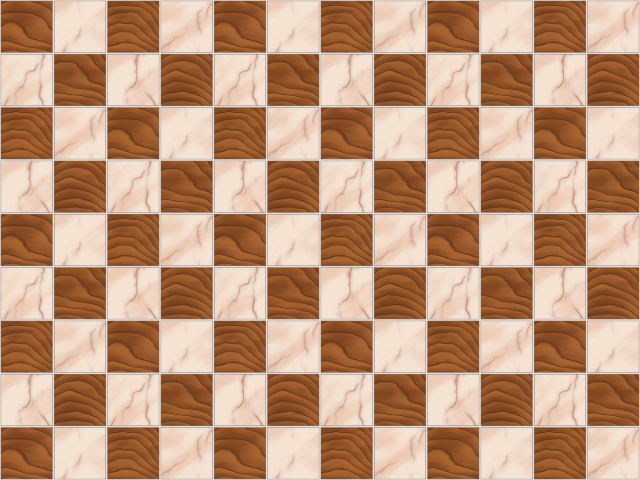
This pattern is drawn by a WebGL 1 fragment shader. Its source:

```glsl
precision highp float;
// Checkerboard of wood and pale marble tiles, 12 across and 9 down, with thin
// grout. Layered sines bend the wood grain and cloud the marble; eight tile
// variants recur along the diagonals of the board.

uniform vec2 u_resolution;

const vec2 TILES = vec2(12.0, 9.0);

// Layered, rotated sines: smooth noise of roughly -1 to 1.
float waves(vec2 p, float seed) {
  float sum = 0.0;
  float amp = 0.5;
  for (int i = 0; i < 5; i++) {
    p = mat2(0.8, 0.6, -0.6, 0.8) * p * 1.7 + seed;
    sum += amp * sin(p.x + 1.4 * sin(p.y + seed));
    amp *= 0.57;
  }
  return sum;
}

float hash(float n) {
  return fract(sin(n * 12.99 + 4.1) * 437.58);
}

// Soft line of the given half width around zero.
float stroke(float d, float width) {
  return 1.0 - smoothstep(0.0, width, abs(d));
}

// Horizontal growth bands, bowed across the tile and pushed aside by a knot.
vec3 wood(vec2 p, float seed, float knotty) {
  vec3 dark = vec3(0.31, 0.17, 0.09);
  vec3 brown = vec3(0.49, 0.27, 0.13);
  vec3 amber = vec3(0.66, 0.39, 0.19);

  vec2 knot = vec2(0.3 + 0.45 * hash(seed), 0.25 + 0.3 * hash(seed + 3.0));
  vec2 d = (p - knot) * vec2(2.4, 3.6);
  float bow = 0.9 * (p.x - knot.x) * (p.x - 0.2);
  float height = p.y + bow + 0.07 * waves(p * vec2(1.6, 2.6), seed);
  height += knotty * 0.28 * exp(-dot(d, d));

  float band = fract(height * mix(6.0, 4.5, knotty) + hash(seed + 5.0));
  float ramp = band * (1.0 - smoothstep(0.86, 1.0, band));
  float fibre = waves(p * vec2(1.5, 9.0), seed + 2.0);
  float patches = waves(p * vec2(1.2, 2.0), seed + 6.0);

  float tone = 0.12 + 0.65 * ramp + 0.22 * fibre + 0.3 * patches;
  vec3 color = mix(brown, amber, smoothstep(0.0, 0.85, tone));
  color = mix(color, dark, 0.6 * smoothstep(0.15, -0.45, tone));
  float seam = stroke(band - 0.92, 0.13);
  return mix(color, dark, seam * (0.5 + 0.25 * fibre));
}

// Diagonal cream and peach clouds crossed by broken rosy veins.
vec3 marble(vec2 p, float seed, float veining) {
  vec3 cream = vec3(0.955, 0.885, 0.825);
  vec3 peach = vec3(0.925, 0.785, 0.695);
  vec3 rose = vec3(0.75, 0.52, 0.44);

  vec2 slant = vec2(dot(p, vec2(0.77, 0.64)), dot(p, vec2(-0.64, 0.77)));
  float cloud = waves(slant * vec2(1.3, 3.2), seed);
  vec3 color = mix(cream, peach, 0.85 * smoothstep(-0.25, 0.9, cloud));

  for (int i = 0; i < 3; i++) {
    float n = seed + float(i) * 2.7;
    float angle = 0.4 + 1.6 * hash(n);
    vec2 normal = vec2(-sin(angle), cos(angle));
    vec2 center = vec2(0.2) + 0.6 * vec2(hash(n + 1.0), hash(n + 2.0));
    float d = dot(p - center, normal) + 0.13 * waves(p * 2.6, n);
    float broken = smoothstep(-0.15, 0.6, waves(p * 1.9, n + 4.0));
    float vein = 0.55 * stroke(d, 0.035) + 0.25 * stroke(d, 0.12);
    color = mix(color, rose, vein * broken * veining);
  }
  return color;
}

// Coverage of the strip within a given distance of the tile border.
float border(vec2 p, float width, vec2 pixel) {
  vec2 edge = min(p, 1.0 - p);
  vec2 inside = smoothstep(width - 0.5 * pixel, width + 0.5 * pixel, edge);
  return 1.0 - inside.x * inside.y;
}

void main() {
  vec2 board = gl_FragCoord.xy / u_resolution * TILES;
  vec2 pixel = TILES / u_resolution;
  vec2 cell = floor(board);
  vec2 p = fract(board);

  // Variants repeat every four tiles and shift by two on alternate rows.
  float diagonal = mod(cell.x + cell.y, 4.0);
  float column = mod(cell.x, 2.0);
  float seed = 1.7 + diagonal * 2.3 + column * 5.9;

  vec3 color;
  if (mod(diagonal, 2.0) < 0.5) {
    color = wood(p, seed, 1.0 - step(1.0, diagonal));
  } else {
    color = marble(p, seed, mix(1.0, 0.65, column));
  }

  // Grey shadow at the tile rim, then the pale grout.
  color = mix(color, vec3(0.53, 0.47, 0.44), 0.6 * border(p, 0.024, pixel));
  color = mix(color, vec3(0.87, 0.85, 0.84), border(p, 0.013, pixel));
  gl_FragColor = vec4(color, 1.0);
}
```
